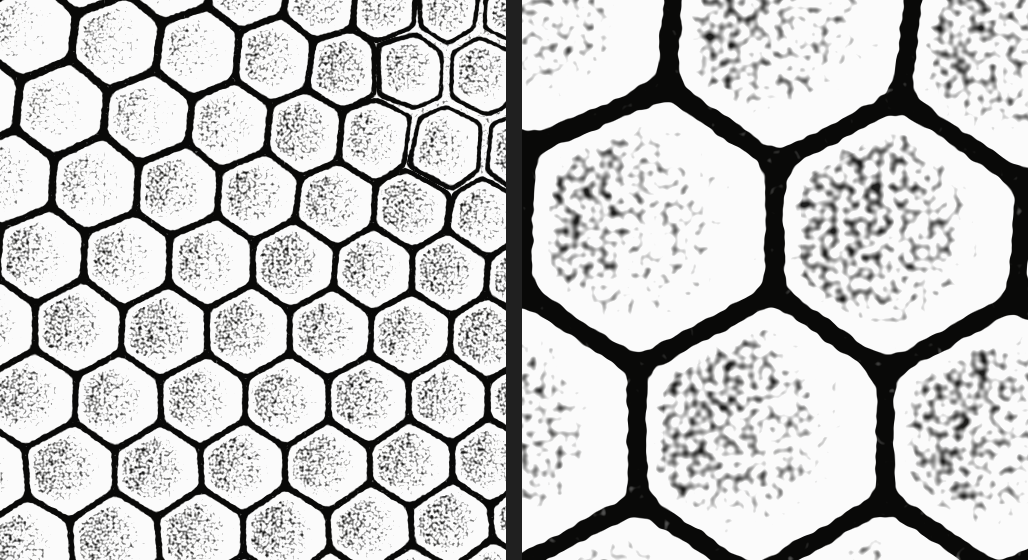
Left: the whole. Right: its middle third, enlarged.
This pattern is drawn by a WebGL 1 fragment shader. Its source:

```glsl
precision highp float;
// Inked honeycomb: a hexagonal lattice bent by a smooth map, drawn as Voronoi walls.
// Cells carry stippling that leans to the left; toward the upper right one swollen
// cell crowds its neighbours and the walls split into double outlines.
uniform vec2 u_resolution;

const vec3 PAPER = vec3(0.985);
const vec3 INK = vec3(0.035, 0.035, 0.03);
const vec2 SWELL = vec2(0.862, 0.841);   // middle of the swollen cell
const float CELL_RADIUS = 0.075;

float hash(vec2 p) {
  vec3 q = fract(vec3(p.xyx) * vec3(0.1031, 0.1030, 0.0973));
  q += dot(q, q.yzx + 33.33);
  return fract((q.x + q.y) * q.z);
}

float cornerSlope(vec2 corner, vec2 offset) {
  float angle = 6.2832 * hash(corner + 17.0);
  return dot(vec2(cos(angle), sin(angle)), offset);
}

float gradientNoise(vec2 p) {
  vec2 i = floor(p), f = fract(p);
  vec2 w = f * f * f * (f * (f * 6.0 - 15.0) + 10.0);
  vec2 e = vec2(0.0, 1.0);
  return mix(
    mix(cornerSlope(i, f), cornerSlope(i + e.yx, f - e.yx), w.x),
    mix(cornerSlope(i + e, f - e), cornerSlope(i + e.yy, f - e.yy), w.x), w.y);
}

// Lattice (column, row) to canvas: columns narrow and rows tilt going up.
float columnBend(float row) { return 0.0012 + 0.00006 * row * row; }
float columnStart(float row) { return 0.0495 + 0.0017 * row * row; }
float columnStep(float row) { return 0.1576 - 0.0004 * row; }
float rowTilt(float row) { return 0.0078 - 0.0035 * row; }

vec2 cellCentre(vec2 id) {
  float s = id.x, r = id.y;
  vec2 c = vec2(columnStart(r) + s * columnStep(r) - s * s * columnBend(r),
                0.026 + 0.1296 * r + s * rowTilt(r));
  c += 0.009 * (vec2(hash(id * 2.0 + 31.0), hash(id * 2.0 + 73.0)) - 0.5);
  vec2 away = c - SWELL;
  return c + (0.35 * away + vec2(0.01, 0.03)) * exp(-dot(away, away) / 0.02);
}

// Inverse of the bend by fixed-point iteration.
vec2 toLattice(vec2 p) {
  vec2 g = vec2(p.x / 0.15, p.y / 0.13);
  for (int i = 0; i < 7; i++) {
    g.y = (p.y - 0.026 - g.x * rowTilt(g.y)) / 0.1296;
    g.x = (p.x - columnStart(g.y) + g.x * g.x * columnBend(g.y)) / columnStep(g.y);
  }
  return g;
}

// Nearby cell id; odd rows shift by half a column.
vec2 neighbourId(vec2 lattice, vec2 stepBy) {
  float row = floor(lattice.y + 0.5) + stepBy.y;
  float shift = 0.5 * mod(row, 2.0);
  return vec2(floor(lattice.x - shift + 0.5) + shift + stepBy.x, row);
}

vec2 nearestCell(vec2 p, vec2 lattice) {
  vec2 best = vec2(0.0);
  float bestDist = 10.0;
  for (int j = -2; j <= 2; j++) for (int i = -2; i <= 2; i++) {
    vec2 id = neighbourId(lattice, vec2(float(i), float(j)));
    float d = distance(p, cellCentre(id));
    if (d < bestDist) { bestDist = d; best = id; }
  }
  return best;
}

// Rounded distance from p to the border of its cell.
float borderDistance(vec2 p, vec2 lattice, vec2 centre) {
  float sum = 0.0;
  for (int j = -2; j <= 2; j++) for (int i = -2; i <= 2; i++) {
    vec2 other = cellCentre(neighbourId(lattice, vec2(float(i), float(j))));
    vec2 span = other - centre;
    float len = length(span);
    if (len > 0.001) sum += exp(-250.0 * dot(0.5 * (centre + other) - p, span / len));
  }
  return -log(sum) / 250.0;
}

// Stipple density: a disc pushed left, darker on its upper-left rim.
float stippleDensity(vec2 p, vec2 local, vec2 id, float inside) {
  float seed = hash(id * 2.0 + 11.0);
  float disc = 1.0 - smoothstep(0.5, 1.02, length(local + vec2(0.2, -0.04)));
  float lean = smoothstep(-0.15, 0.8, dot(local, vec2(-0.93, 0.36)));
  float base = mix(0.42, 0.78, smoothstep(0.1, 0.7, distance(p, vec2(0.0, 1.0))));
  float tone = disc * (base + 0.2 * (seed - 0.5)) + 0.5 * lean * smoothstep(0.0, 0.5, disc + 0.25);
  float crease = exp(-pow((inside - 0.013) / 0.003, 2.0)) * lean * step(0.55, seed);
  return clamp(tone * smoothstep(0.001, 0.016, inside) + 0.45 * crease, 0.0, 1.05);
}

void main() {
  vec2 p = gl_FragCoord.xy / u_resolution.y;
  float pixel = 1.0 / u_resolution.y;
  vec2 lattice = toLattice(p);
  vec2 id = nearestCell(p, lattice);
  vec2 centre = cellCentre(id);

  // Walls: heavier at upper left, split in two around the swollen cell.
  float split = 1.0 - smoothstep(0.1, 0.27, distance(p, SWELL));
  float gap = 0.009 * split;
  float halfWidth = mix(0.0074, 0.0053, smoothstep(0.0, 0.75, distance(p, vec2(0.0, 1.0))));
  halfWidth *= 1.0 - 0.35 * split;
  float rough = 0.0016 * gradientNoise(p * 55.0) + 0.0014 * gradientNoise(p * 150.0);
  float border = borderDistance(p, lattice, centre);
  float wall = abs(border - gap) - halfWidth + rough;
  float wallInk = 1.0 - smoothstep(-0.8 * pixel, 0.8 * pixel, wall);

  // Grain: speckles in the cells, faint wear in the walls.
  float grain = gradientNoise(p * 190.0 + 40.0) + 0.5 * gradientNoise(p * 95.0);
  float density = stippleDensity(p, (p - centre) / CELL_RADIUS, id, border - gap - halfWidth);
  density = max(density, 0.6 * split * step(border, gap));
  float dots = clamp(1.25 * (grain - mix(0.7, -0.12, density)), 0.0, 0.92);
  wallInk *= 1.0 - 0.3 * smoothstep(0.4, 0.8, grain);

  gl_FragColor = vec4(mix(PAPER, INK, max(wallInk, dots)), 1.0);
}
```
